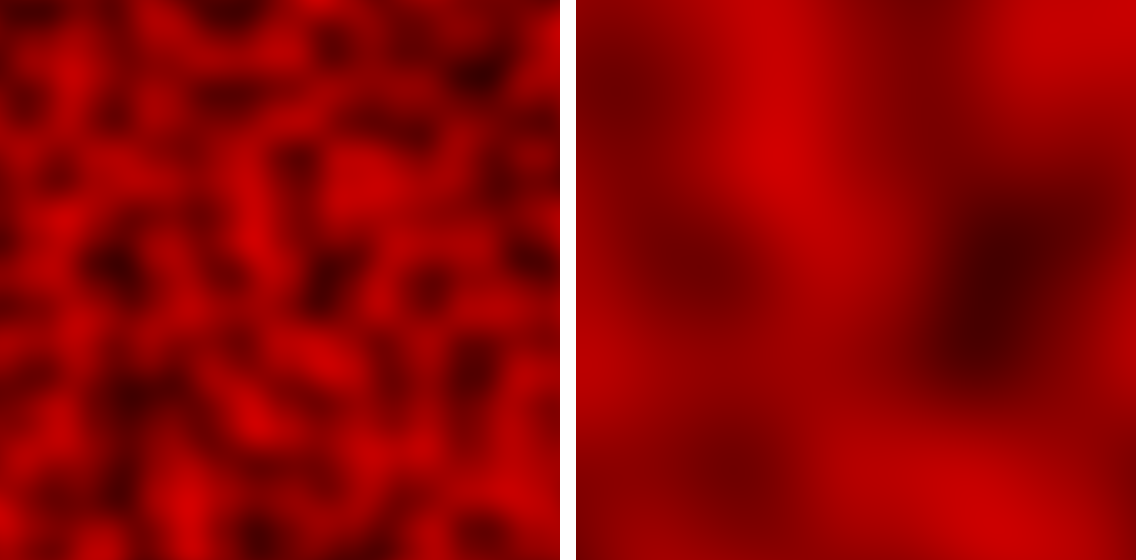
Left, the full canvas; right, a detail of the centre.
This texture is drawn by a three.js fragment shader. Its source:

```glsl
// Soft red clouds: a flat slice through one octave of 3D gradient noise,
// nine cells across, mapped straight to the brightness of a pure red.

varying vec2 vUv;

float hash(vec3 p) {
  return fract(sin(dot(p, vec3(127.1, 311.7, 74.7))) * 43758.5453);
}

// Dot of a random unit vector at a lattice corner with the way to the point
float cornerSlope(vec3 cell, vec3 f, vec3 corner) {
  vec3 seed = cell + corner;
  float angle = 6.2831853 * hash(seed);
  float height = 2.0 * hash(seed + 41.3) - 1.0;
  float radius = sqrt(max(0.0, 1.0 - height * height));
  vec3 gradient = vec3(radius * cos(angle), radius * sin(angle), height);
  return dot(gradient, f - corner);
}

// One horizontal layer of four corners
float layerNoise(vec3 cell, vec3 f, vec2 fade, float z) {
  float bottom = mix(cornerSlope(cell, f, vec3(0.0, 0.0, z)),
                     cornerSlope(cell, f, vec3(1.0, 0.0, z)), fade.x);
  float top = mix(cornerSlope(cell, f, vec3(0.0, 1.0, z)),
                  cornerSlope(cell, f, vec3(1.0, 1.0, z)), fade.x);
  return mix(bottom, top, fade.y);
}

// 3D gradient noise with quintic fade
float gradientNoise(vec3 p) {
  vec3 cell = floor(p);
  vec3 f = fract(p);
  vec3 fade = f * f * f * (f * (f * 6.0 - 15.0) + 10.0);
  return mix(layerNoise(cell, f, fade.xy, 0.0),
             layerNoise(cell, f, fade.xy, 1.0), fade.z);
}

void main() {
  // Slicing between two layers varies the blob sizes
  float clouds = gradientNoise(vec3(vUv * 9.0 + vec2(5.4, 2.7), 4.3));

  // Mid red, darkened and lit by the noise
  float red = clamp(0.535 + 0.61 * clouds, 0.0, 1.0);
  gl_FragColor = vec4(red, 0.0, 0.0, 1.0);
}
```
